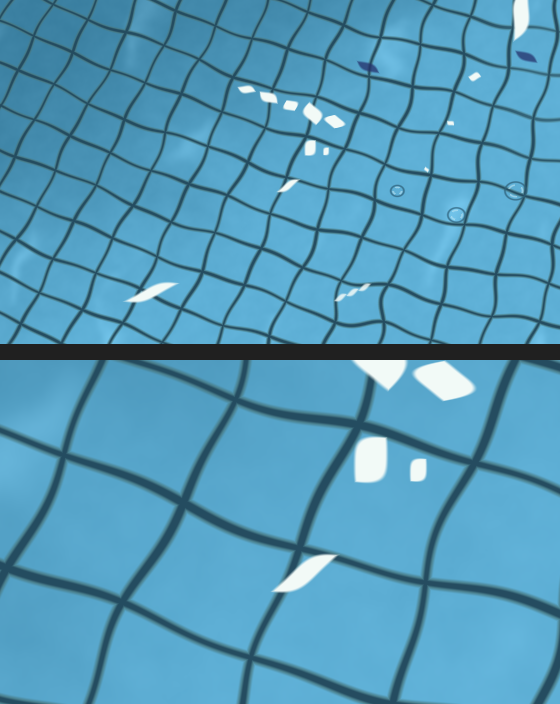
Top: the whole. Bottom: its middle third, enlarged.
Give the GLSL for this texture, as a Shadertoy shader.

```glsl
// Tiled swimming pool floor seen through rippling water, with sun glints and bubbles.

// Layered sines, roughly in -1..1: soft cloudy variation.
float clouds(vec2 p) {
    float sum = 0.0, amp = 0.5;
    for (int i = 0; i < 4; i++) {
        sum += amp * sin(p.x + 1.7 * sin(p.y + float(i))) * cos(0.8 * p.y + sin(p.x));
        p = mat2(1.5, 1.1, -1.1, 1.5) * p + 2.3;
        amp *= 0.55;
    }
    return sum;
}

// Refraction: sideways shift of the floor caused by the waves.
vec2 ripple(vec2 p) {
    float choppy = 0.8 + 0.3 * p.x;
    vec2 shift = vec2(
        0.008 * sin(18.0 * p.y + 5.0 * p.x) + 0.004 * sin(37.0 * p.y - 11.0 * p.x),
        0.007 * sin(16.0 * p.x - 6.0 * p.y + 1.0) + 0.003 * sin(33.0 * p.x + 9.0 * p.y));
    // One stronger swirl near the bottom
    vec2 r = p - vec2(1.055, 0.9);
    float twist = 0.4 * exp(-dot(r, r) / 0.008);
    return p + choppy * shift + twist * vec2(-r.y, r.x);
}

// Row and column numbers of the tiles, whole on the grout lines.
vec2 tileGrid(vec2 p) {
    float columnStart = 0.162 - 0.596 * p.y + 0.068 * p.y * (1.0 - p.y);
    float rowStart = -0.306 + 0.462 * p.x - 0.0845 * p.x * p.x;
    return vec2((p.x - columnStart) / (0.1223 + 0.0298 * p.y),
                (p.y - rowStart) / 0.1223);
}

// Distance to the nearest whole value of g, in canvas heights.
float lineDistance(float g) {
    float slope = length(vec2(dFdx(g), dFdy(g))) * iResolution.y;
    return abs(fract(g + 0.5) - 0.5) / max(slope, 0.001);
}

// Bent lens-shaped highlight with half sizes r.
float glint(vec2 p, vec2 centre, vec2 r, float angle, float bend) {
    float c = cos(angle), s = sin(angle);
    vec2 q = mat2(c, -s, s, c) * (p - centre);
    q.y += bend * r.y * sin(3.0 * q.x / r.x);
    float f = abs(q.y) / r.y + q.x * q.x / (r.x * r.x);
    float edge = 1.2 / (iResolution.y * r.y) + 0.08;
    return 1.0 - smoothstep(1.0 - edge, 1.0 + edge, f);
}

void mainImage(out vec4 fragColor, in vec2 fragCoord) {
    float px = 1.0 / iResolution.y;
    // Heights as units, y runs downward from the top edge
    vec2 p = vec2(fragCoord.x, iResolution.y - fragCoord.y) * px;

    // Water: shaded at the upper left, brighter toward the centre and bottom
    float mist = clouds(p * vec2(5.0, 6.0));
    float sun = smoothstep(0.05, 0.9, 0.72 * p.y + 0.45 * p.x + 0.13 * mist);
    vec3 water = mix(vec3(0.23, 0.50, 0.63), vec3(0.37, 0.69, 0.84), sun);

    // Pale wisps of focused light
    float wisp = sin(17.0 * p.x + 8.0 * p.y + 3.0 * clouds(p * 4.0 + 5.0));
    water += 0.07 * pow(max(wisp, 0.0), 8.0) * smoothstep(-0.1, 0.5, mist);
    water += 0.012 * clouds(p * 45.0);

    // Grout: greenish soft rim around a dark core, uneven in width
    vec2 grid = tileGrid(ripple(p));
    vec2 dist = vec2(lineDistance(grid.x), lineDistance(grid.y));
    vec2 width = 0.0038 + 0.0008 * sin(grid.yx * 2.1 + floor(grid + 0.5) * 1.9);
    vec2 rim = 1.0 - smoothstep(width, width + 0.003 + px, dist);
    vec2 core = 1.0 - smoothstep(width - 0.0015 - 0.5 * px, width + 0.0005 + 0.5 * px, dist);
    // Rows fade a little under the reflections at the upper right
    float fade = 1.0 - 0.4 * smoothstep(1.3, 1.6, p.x) * (1.0 - smoothstep(0.3, 0.6, p.y));
    rim.y *= fade;
    core.y *= fade;
    vec3 color = mix(water, vec3(0.28, 0.47, 0.50), 0.8 * max(rim.x, rim.y));
    color = mix(color, vec3(0.13, 0.28, 0.36), 0.92 * max(core.x, core.y));

    // Violet smudges where the waves split the colours
    for (int i = 0; i < 2; i++) {
        float n = float(i);
        float smudge = glint(p, vec2(1.07 + 0.46 * n, 0.195 - 0.03 * n), vec2(0.035, 0.012), 0.5, 0.2);
        color = mix(color, vec3(0.14, 0.19, 0.42), 0.75 * smudge);
    }

    // Bubbles: thin dark ring, bright inner arc and a speck
    for (int i = 0; i < 3; i++) {
        float n = float(i), radius = 0.019 + 0.006 * n;
        vec2 q = p - vec2(1.155 + 0.172 * n, 0.555 + 0.07 * sin(1.5708 * n));
        q.y *= 1.2;
        float r = length(q), soft = 0.0025 + px;
        float ring = 1.0 - smoothstep(0.0, soft, abs(r - radius));
        float arc = 1.0 - smoothstep(0.0, soft, abs(r - 0.65 * radius));
        color = mix(color, vec3(0.18, 0.38, 0.48), 0.75 * ring);
        color = mix(color, vec3(0.75, 0.90, 0.95), 0.6 * arc * step(0.0, sin(3.0 * atan(q.y, q.x) + n)));
    }

    // Glints: a chain across the middle, two drops below it, strays to the right
    float shine = 0.0;
    for (int i = 0; i < 5; i++) {
        float n = float(i);
        vec2 size = vec2(0.026 + 0.008 * sin(2.6 * n), 0.011 + 0.004 * n);
        shine = max(shine, glint(p, vec2(0.717 + 0.064 * n, 0.26 + 0.0234 * n), size, 0.25 + 0.35 * n, 0.25));
    }
    for (int i = 0; i < 3; i++) {
        float n = float(i);
        shine = max(shine, glint(p, vec2(0.902 + 0.046 * n, 0.43 + 0.01 * n), vec2(0.026, 0.018) / (1.0 + n), 2.2, 0.2) * step(n, 1.5));
        shine = max(shine, glint(p, vec2(1.38 - 0.07 * n, 0.223 + 0.135 * n), vec2(0.018, 0.011) / (1.0 + 0.6 * n), 0.6 * n, 0.3));
        shine = max(shine, 0.85 * glint(p, vec2(0.99 + 0.035 * n, 0.865 - 0.015 * n), vec2(0.02, 0.007), -0.5, 0.2));
    }
    // Long streaks
    shine = max(shine, glint(p, vec2(0.44, 0.85), vec2(0.08, 0.015), -0.32, 0.3));
    shine = max(shine, glint(p, vec2(1.515, 0.04), vec2(0.08, 0.024), 1.84, 0.35));
    shine = max(shine, glint(p, vec2(0.838, 0.54), vec2(0.036, 0.009), -0.5, 0.3));
    color = mix(color, vec3(0.95, 0.98, 0.97), shine);

    fragColor = vec4(clamp(color, 0.0, 1.0), 1.0);
}
```
